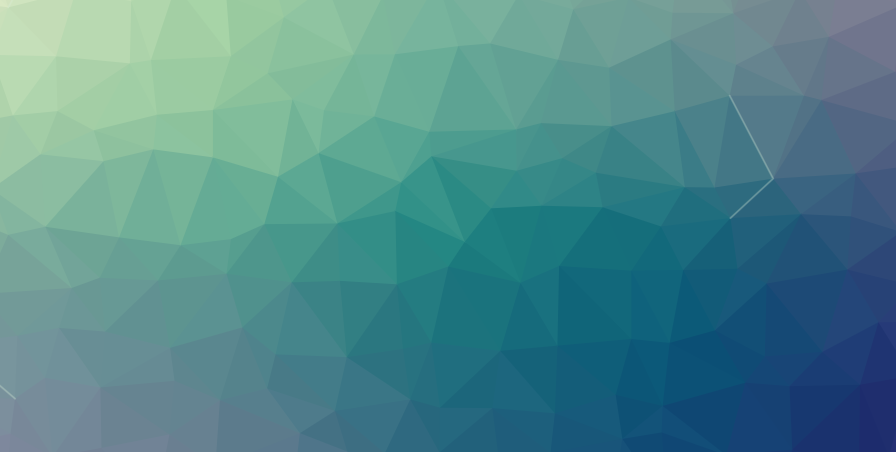
Write a Shadertoy shader that draws this background.

```glsl
const vec2 GRID = vec2(16.0, 8.0);
const float JITTER = 0.72;
const float FACET_CONTRAST = 0.022;
const float GLINT_SHARE = 0.05;

vec2 hash22(vec2 p) {
    vec3 q = fract(p.xyx * vec3(0.1031, 0.1030, 0.0973));
    q += dot(q, q.yzx + 33.33);
    return fract((q.xx + q.yz) * q.zy);
}

float cross2(vec2 a, vec2 b) {
    return a.x * b.y - a.y * b.x;
}

// Five evenly spaced colour stops
vec3 ramp(float t, vec3 a, vec3 b, vec3 c, vec3 d, vec3 e) {
    vec4 s = clamp(t * 4.0 - vec4(0.0, 1.0, 2.0, 3.0), 0.0, 1.0);
    return mix(mix(mix(mix(a, b, s.x), c, s.y), d, s.z), e, s.w);
}

// Two-way gradient, rows listed from bottom to top
vec3 gradient(vec2 uv) {
    vec3 bottom = ramp(uv.x, vec3(0.49, 0.53, 0.61), vec3(0.40, 0.49, 0.56),
        vec3(0.15, 0.39, 0.49), vec3(0.06, 0.29, 0.46), vec3(0.13, 0.16, 0.43));
    vec3 low = ramp(uv.x, vec3(0.46, 0.59, 0.61), vec3(0.34, 0.54, 0.56),
        vec3(0.11, 0.44, 0.49), vec3(0.03, 0.35, 0.47), vec3(0.14, 0.22, 0.46));
    vec3 middle = ramp(uv.x, vec3(0.50, 0.69, 0.61), vec3(0.36, 0.65, 0.57),
        vec3(0.13, 0.53, 0.51), vec3(0.09, 0.43, 0.49), vec3(0.20, 0.30, 0.47));
    vec3 high = ramp(uv.x, vec3(0.68, 0.83, 0.67), vec3(0.57, 0.78, 0.62),
        vec3(0.36, 0.65, 0.58), vec3(0.32, 0.54, 0.55), vec3(0.37, 0.41, 0.53));
    vec3 top = ramp(uv.x, vec3(0.84, 0.90, 0.76), vec3(0.64, 0.82, 0.64),
        vec3(0.47, 0.70, 0.61), vec3(0.46, 0.62, 0.59), vec3(0.48, 0.46, 0.56));
    return ramp(uv.y, bottom, low, middle, high, top);
}

// Grid corner pushed to a random spot
vec2 meshPoint(vec2 corner) {
    return corner + (hash22(corner + 17.0) - 0.5) * JITTER;
}

// Signed distance to the line ab, positive on its right
float edgeDistance(vec2 p, vec2 a, vec2 b) {
    return -cross2(normalize(b - a), p - a);
}

float segmentDistance(vec2 p, vec2 a, vec2 b) {
    vec2 ab = b - a;
    return length(p - a - ab * clamp(dot(p - a, ab) / dot(ab, ab), 0.0, 1.0));
}

// Flat counterclockwise triangle: weighted colour and coverage
vec4 facet(vec2 p, vec2 a, vec2 b, vec2 c, float pixel) {
    float d = max(edgeDistance(p, a, b),
        max(edgeDistance(p, b, c), edgeDistance(p, c, a)));
    vec2 centre = (a + b + c) / 3.0;
    float shade = (hash22(centre * 37.0).x - 0.5) * FACET_CONTRAST;
    float coverage = clamp(0.5 - d / pixel, 0.0, 1.0);
    return vec4(gradient(centre / GRID) + shade, 1.0) * coverage;
}

// True when diagonal ac meets the Delaunay rule: angles a + c exceed pi
bool splitsAlongAC(vec2 a, vec2 b, vec2 c, vec2 d) {
    vec2 ab = b - a, ad = d - a, cd = d - c, cb = b - c;
    return cross2(ab, ad) * dot(cd, cb) + dot(ab, ad) * cross2(cd, cb) < 0.0;
}

void mainImage(out vec4 fragColor, in vec2 fragCoord) {
    vec2 p = fragCoord / iResolution.xy * GRID;
    float pixel = GRID.y / iResolution.y;
    vec4 sum = vec4(0.0);
    float glint = 0.0;

    // Neighbouring quads, each cut into two facets
    for (int j = -1; j <= 1; j++) {
        for (int i = -1; i <= 1; i++) {
            vec2 cell = floor(p) + vec2(i, j);
            vec2 a = meshPoint(cell);
            vec2 b = meshPoint(cell + vec2(1.0, 0.0));
            vec2 c = meshPoint(cell + vec2(1.0, 1.0));
            vec2 d = meshPoint(cell + vec2(0.0, 1.0));

            // Rotate the corners so the cut always runs from a to c
            if (!splitsAlongAC(a, b, c, d)) {
                vec2 first = a;
                a = b;
                b = c;
                c = d;
                d = first;
            }
            sum += facet(p, a, b, c, pixel) + facet(p, a, c, d, pixel);

            // Rare hairline glints along a cut
            float lit = step(hash22(cell + 71.0).x, GLINT_SHARE);
            float line = 1.0 - smoothstep(0.0, 0.03, segmentDistance(p, a, c));
            glint = max(glint, lit * line);
        }
    }

    vec3 color = sum.rgb / max(sum.a, 0.001);
    fragColor = vec4(mix(color, vec3(0.85, 0.93, 0.85), glint * 0.35), 1.0);
}
```
